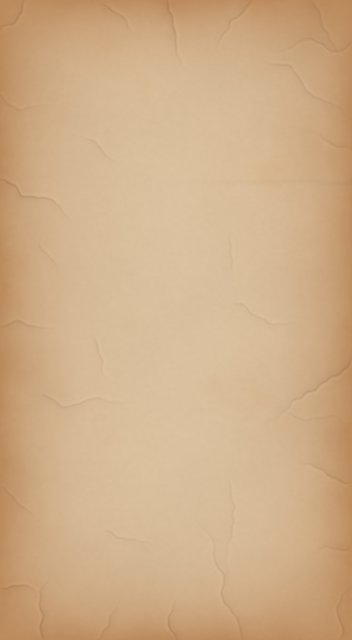
A WebGL 1 fragment shader for this texture:

```glsl
precision highp float;
// Aged parchment: a pale sheet with scorched borders, cloudy stains and fine grain.
// Soft creases run inward from the borders and lie scattered over the middle;
// each is a wobbling, tapered line with a shadow and a lit flank.
uniform vec2 u_resolution;

vec2 hash2(vec2 p) {
  vec2 q = vec2(dot(p, vec2(127.1, 311.7)), dot(p, vec2(269.5, 183.3)));
  return fract(sin(q) * 43758.55);
}

float gradientNoise(vec2 p) {
  vec2 i = floor(p), f = fract(p);
  vec2 w = f * f * f * (f * (f * 6.0 - 15.0) + 10.0);
  float a = dot(hash2(i) * 2.0 - 1.0, f);
  float b = dot(hash2(i + vec2(1, 0)) * 2.0 - 1.0, f - vec2(1, 0));
  float c = dot(hash2(i + vec2(0, 1)) * 2.0 - 1.0, f - vec2(0, 1));
  float d = dot(hash2(i + 1.0) * 2.0 - 1.0, f - 1.0);
  return mix(mix(a, b, w.x), mix(c, d, w.x), w.y);
}

float fbm(vec2 p) {
  float sum = 0.0, amp = 0.5;
  for (int i = 0; i < 5; i++) {
    sum += amp * gradientNoise(p);
    p = mat2(1.6, 1.2, -1.2, 1.6) * p + 7.3;
    amp *= 0.55;
  }
  return sum;
}

// Signed shade of one crease: negative in the fold, positive on its lit flank
float crease(vec2 p, vec2 start, float angle, float len, float seed) {
  vec2 dir = vec2(cos(angle), sin(angle));
  vec2 q = p - start;
  float along = dot(q, dir);
  float across = dot(q, vec2(-dir.y, dir.x));
  if (along < -0.01 || along > len || abs(across) > 0.06) return 0.0;
  across += 0.032 * gradientNoise(vec2(along * 17.0, seed * 3.7));
  across += 0.007 * gradientNoise(vec2(along * 60.0, seed * 5.3));
  float taper = smoothstep(-0.01, 0.015, along) * (1.0 - smoothstep(0.35 * len, len, along));
  float fold = exp(-pow(across / 0.0019, 2.0));
  float flank = exp(-pow((across - 0.0042) / 0.0028, 2.0));
  float shadow = exp(-pow((across + 0.004) / 0.007, 2.0));
  return taper * (0.4 * flank - fold - 0.22 * shadow);
}

// Creases entering from the four borders in turn
float borderCreases(vec2 p, vec2 size) {
  float shade = 0.0;
  for (int i = 0; i < 20; i++) {
    float n = float(i), side = mod(n, 4.0);
    vec2 h = hash2(vec2(n, 4.0)), k = hash2(vec2(n, 9.0));
    float t = (floor(n / 4.0) + 0.15 + 0.7 * h.x) / 5.0;
    vec2 start = vec2(0.0, t);
    if (side > 0.5) start = vec2(t, 0.0);
    if (side > 1.5) start = vec2(1.0, t);
    if (side > 2.5) start = vec2(t, 1.0);
    float angle = side * 1.5708 + (h.y - 0.5) * 1.5;
    float len = mix(0.07, 0.23, k.x * k.x);
    shade += mix(0.45, 1.0, k.y) * crease(p, start * size, angle, len, n + 1.0);
  }
  return shade;
}

// Fainter creases on a jittered grid, mostly slanting down to the right
float innerCreases(vec2 p, vec2 size) {
  float shade = 0.0;
  for (int i = 0; i < 10; i++) {
    float n = float(i);
    vec2 h = hash2(vec2(n, 21.0)), k = hash2(vec2(n, 34.0));
    vec2 cell = vec2(mod(n, 2.0), floor(n / 2.0));
    vec2 start = (vec2(0.1, 0.14) + (cell + 0.8 * h) * vec2(0.4, 0.16)) * size;
    float angle = -0.9 + (k.x - 0.5) * 1.8;
    shade += mix(0.35, 0.8, k.y) * crease(p, start, angle, mix(0.07, 0.2, h.y), n + 40.0);
  }
  return shade;
}

// Scorching from 0 inside to 1 at the border, with a ragged reach
float scorch(vec2 p, vec2 size) {
  vec2 nearest = min(p, size - p);
  nearest += 0.035 * vec2(fbm(p * 7.0), fbm(p * 7.0 + 31.0));
  vec2 burn = exp(-max(nearest, 0.0) / 0.066);
  return 1.0 - (1.0 - burn.x) * (1.0 - burn.y);
}

void main() {
  vec2 p = gl_FragCoord.xy / u_resolution.y;
  vec2 size = vec2(u_resolution.x / u_resolution.y, 1.0);

  // Sheet and scorched border
  vec3 paper = vec3(0.857, 0.757, 0.626);
  vec3 brown = vec3(0.735, 0.545, 0.365);
  vec3 color = mix(paper, brown, scorch(p, size));

  // Cloudy stains, warm blotches and fibre grain
  float cloud = fbm(p * 5.0 + 12.0);
  float blotch = smoothstep(0.05, 0.45, fbm(p * 6.0 + 50.0));
  float grain = gradientNoise(p * vec2(150.0, 190.0)) + gradientNoise(p.yx * 85.0 + 5.0);
  color *= 1.0 + 0.045 * cloud + 0.011 * grain;
  color *= 1.0 - blotch * vec3(0.01, 0.035, 0.065);

  // Creases and one faint fold across the upper sheet
  float shade = borderCreases(p, size) + 0.75 * innerCreases(p, size);
  float foldY = p.y - 0.715 - 0.006 * gradientNoise(vec2(p.x * 14.0, 2.0));
  shade -= 0.22 * exp(-pow(foldY / 0.004, 2.0)) * smoothstep(0.2, 0.45, p.x);
  color *= 1.0 + clamp(shade, -1.5, 0.8) * vec3(0.075, 0.09, 0.1);

  gl_FragColor = vec4(color, 1.0);
}
```
